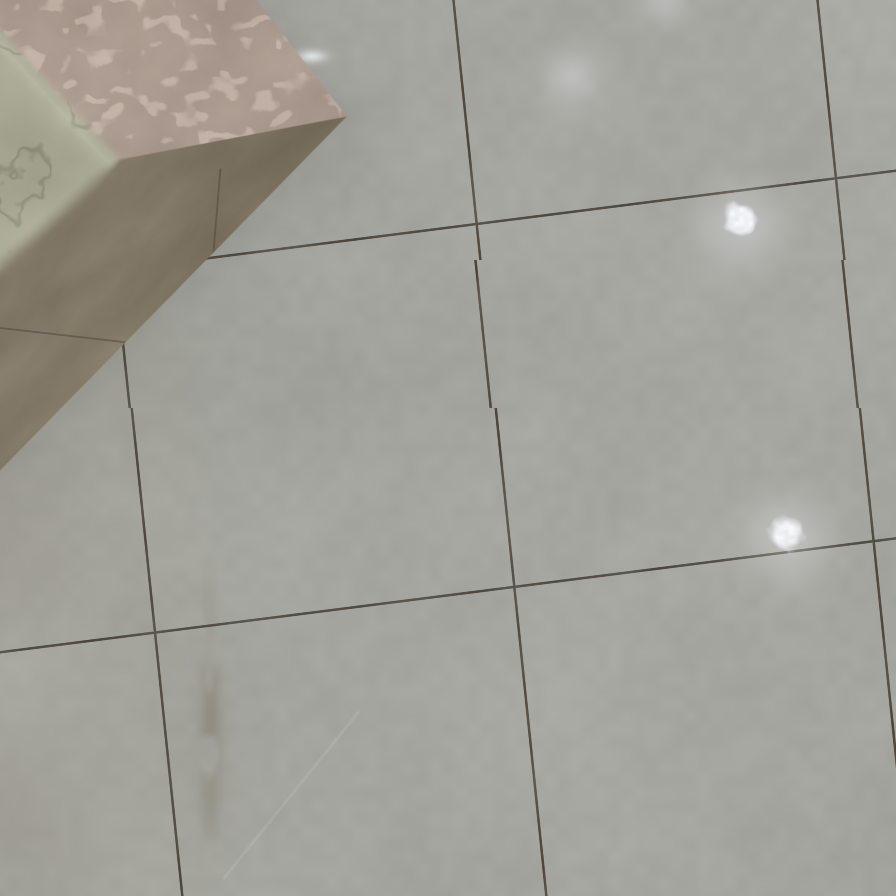
A Shadertoy shader for this texture:

```glsl
const vec3 TILE = vec3(0.640, 0.642, 0.617);
const vec3 WARM = vec3(0.605, 0.585, 0.535);
const vec3 GROUT = vec3(0.29, 0.265, 0.225);
const vec3 ROSE = vec3(0.655, 0.590, 0.545);
const vec3 CREAM = vec3(0.650, 0.650, 0.575);
const vec3 BROWN = vec3(0.510, 0.475, 0.405);
const vec3 GLARE = vec3(0.97, 0.98, 1.0);

float hash(vec2 p) {
    vec3 q = fract(vec3(p.xyx) * 0.1031);
    q += dot(q, q.yzx + 33.33);
    return fract((q.x + q.y) * q.z);
}

float noise(vec2 p) {
    vec2 i = floor(p), f = fract(p);
    f = f * f * (3.0 - 2.0 * f);
    return mix(mix(hash(i), hash(i + vec2(1, 0)), f.x),
               mix(hash(i + vec2(0, 1)), hash(i + vec2(1, 1)), f.x), f.y);
}

float fbm(vec2 p) {
    float sum = 0.0, gain = 0.5;
    for (int i = 0; i < 5; i++) {
        sum += gain * noise(p);
        p = mat2(1.6, 1.2, -1.2, 1.6) * p + 7.3;
        gain *= 0.5;
    }
    return sum;
}

// Signed distance to the line a-b, positive on its left
float side(vec2 p, vec2 a, vec2 b) {
    vec2 d = normalize(b - a);
    return dot(p - a, vec2(-d.y, d.x));
}

float segment(vec2 p, vec2 a, vec2 b) {
    vec2 d = b - a;
    return length(p - a - d * clamp(dot(p - a, d) / dot(d, d), 0.0, 1.0));
}

float fill(float d, float px) {
    return smoothstep(-px, px, d);
}

float stroke(float d, float halfWidth, float px) {
    return 1.0 - smoothstep(halfWidth - px * 0.6, halfWidth + px * 0.6, d);
}

float blob(vec2 p, vec2 centre, vec2 radius) {
    vec2 q = (p - centre) / radius;
    return exp(-dot(q, q));
}

vec3 lamp(vec3 col, vec2 p, vec2 centre, float size) {
    float ragged = size * (0.85 + 0.4 * noise(p * 110.0));
    float core = 1.0 - smoothstep(0.45, 1.1, length(p - centre) / ragged);
    float halo = 0.3 * blob(p, centre - vec2(0.0, 0.008), vec2(size * 2.0));
    return mix(col, GLARE, max(core * (0.8 + 0.2 * noise(p * 180.0)), halo));
}

vec3 floorTiles(vec2 p, float px) {
    // Skewed tile grid
    mat2 tileAxes = mat2(0.401, 0.051, -0.042, 0.405);
    vec2 g = inverse(tileAxes) * (p - vec2(0.574, 0.345));

    // Polished stone: clouds, fine mottling and broad diagonal veils
    vec2 diagonal = vec2(p.x + p.y, p.y - p.x);
    vec3 col = TILE + 0.05 * (fbm(p * 5.0) - 0.48) + 0.02 * (noise(p * 70.0) - 0.5);
    col += 0.035 * (fbm(diagonal * vec2(2.5, 9.0) + 4.0) - 0.48);
    col += 0.012 * (hash(floor(g) + 20.0) - 0.5);
    col += 0.02 * smoothstep(0.75, 1.0, p.y);
    col = mix(col, WARM, 0.55 * smoothstep(0.3, 0.0, p.x) * fbm(p * 8.0 + 3.0));

    // Stain and pale scratch
    float stain = blob(p, vec2(0.235, 0.18), vec2(0.012, 0.12));
    col = mix(col, WARM * 0.94, stain * smoothstep(0.25, 0.7, noise(p * vec2(60.0, 25.0))));
    float scratch = segment(p, vec2(0.25, 0.02), vec2(0.4, 0.205));
    col += 0.035 * stroke(scratch, 0.0015, px * 2.0);

    // Joints, the upright ones shifted along a short band
    float column = round(g.x);
    float band = step(0.545, p.y) * step(p.y, 0.71);
    float jog = 0.0055 * band / (1.0 + 1.5 * abs(column));
    float upright = abs((g.x - column) * 0.404 + jog);
    float level = abs(g.y - round(g.y)) * 0.407;
    float joint = stroke(min(upright, level), 0.0014, px);
    col = mix(col, GROUT, joint * (0.78 + 0.22 * noise(p * 30.0)));

    // Reflected lights
    col = lamp(col, p, vec2(0.827, 0.754), 0.023);
    col = lamp(col, p, vec2(0.878, 0.404), 0.022);
    float faint = 0.28 * blob(p, vec2(0.638, 0.915), vec2(0.03))
                + 0.25 * blob(p, vec2(0.742, 1.0), vec2(0.025))
                + 0.75 * blob(p, vec2(0.348, 0.937), vec2(0.016, 0.007));
    return mix(col, GLARE, faint);
}

vec3 plinth(vec2 p, vec2 tip, vec2 ridge, float px) {
    // Brown front face with two seams
    float grain = fbm(mat2(0.7, -0.7, 0.7, 0.7) * p * vec2(12.0, 30.0));
    vec3 front = BROWN + 0.09 * (grain - 0.48) - 0.05 * smoothstep(0.1, 0.38, p.x);
    float seam = min(segment(p, vec2(0.0, 0.634), vec2(0.14, 0.618)),
                     segment(p, vec2(0.246, 0.811), vec2(0.238, 0.715)));
    front = mix(front, GROUT, 0.5 * stroke(seam, 0.001, px));

    // Rose and cream upper faces
    float flecks = smoothstep(0.62, 0.85, noise(p * vec2(65.0, 95.0) + 3.0 * fbm(p * 20.0)));
    vec3 rose = ROSE + 0.10 * (fbm(p * 16.0) - 0.48) + 0.09 * flecks;
    vec3 cream = CREAM + 0.14 * (fbm(p * 11.0 + 9.0) - 0.48);
    float vein = abs(fbm(p * 9.0 + 2.0) - 0.5);
    cream -= 0.08 * (1.0 - smoothstep(0.0, 0.02, vein));
    float crease = side(p, vec2(0.0, 0.967), ridge);
    vec3 top = mix(cream, rose, smoothstep(-0.006, 0.006, crease));
    top += 0.06 * exp(-abs(crease + 0.012) * 90.0);

    // Rounded lip on the left, sharp edge on the right
    float lip = side(p, vec2(0.0, 0.703), ridge);
    float edge = max(lip, side(p, ridge, tip));
    float soft = mix(0.012, px, smoothstep(0.10, 0.15, p.x));
    return mix(front, top, smoothstep(-soft, soft, edge));
}

void mainImage(out vec4 fragColor, in vec2 fragCoord) {
    vec2 p = fragCoord / iResolution.y;
    float px = 1.0 / iResolution.y;
    vec2 tip = vec2(0.387, 0.870), ridge = vec2(0.134, 0.822);

    float outline = min(side(p, vec2(0.0, 0.475), tip), side(p, tip, vec2(0.286, 1.0)));
    vec3 col = floorTiles(p, px) * (1.0 - 0.05 * exp(-max(-outline, 0.0) * 30.0));
    col = mix(col, plinth(p, tip, ridge, px), fill(outline, px));
    fragColor = vec4(col, 1.0);
}
```
